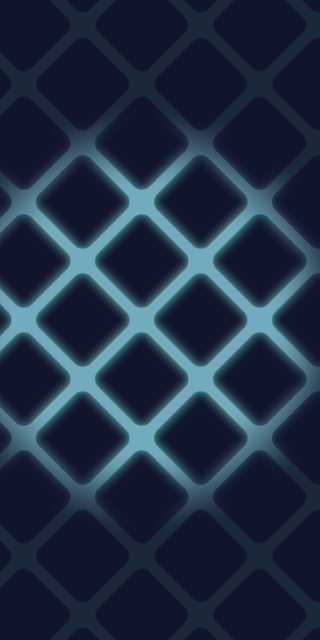
Write a Shadertoy shader that draws this background.

```glsl
const vec3 NIGHT = vec3(0.068, 0.078, 0.175);
const vec3 DIM_LINE = vec3(0.105, 0.155, 0.235);
const vec3 BRIGHT_LINE = vec3(0.445, 0.67, 0.74);
const vec3 TEAL_GLOW = vec3(0.25, 0.46, 0.48);

const float PERIOD = 0.3688;      // node spacing, in canvas widths
const float HALF_LINE = 0.0165;
const float CORNER = 0.036;
const float GLOW_REACH = 0.042;
const vec2 LIGHT_CENTER = vec2(0.443, 0.5);

// Signed distance to a square with rounded corners
float roundedSquare(vec2 p, float halfSize, float radius) {
    vec2 q = abs(p) - halfSize + radius;
    return length(max(q, 0.0)) + min(max(q.x, q.y), 0.0) - radius;
}

// Diagonal lattice: positive on the lines, negative inside the cells
float latticeDistance(vec2 p, float period, float halfLine, float radius) {
    float side = period * inversesqrt(2.0);
    vec2 diagonal = vec2(p.x + p.y, p.x - p.y) * inversesqrt(2.0);
    vec2 cell = (fract(diagonal / side) - 0.5) * side;
    return roundedSquare(cell, 0.5 * side - halfLine, radius);
}

// Soft light falling off from the cell rim towards its middle
float innerGlow(float d, float reach) {
    float rim = clamp(1.0 + d / reach, 0.0, 1.0);
    return rim * rim;
}

// Round pool of light around the centre
float spotlight(vec2 p, float inner, float outer) {
    return 1.0 - smoothstep(inner, outer, length(p));
}

void mainImage(out vec4 fragColor, in vec2 fragCoord) {
    vec2 p = (fragCoord - LIGHT_CENTER * iResolution.xy) / iResolution.x;
    float softness = max(0.003, 0.75 / iResolution.x);

    float d = latticeDistance(p, PERIOD, HALF_LINE, CORNER);
    float line = smoothstep(-softness, softness, d);
    float light = spotlight(p, 0.40, 0.68);

    // Glow inside the cells, then the lines on top
    vec3 color = mix(NIGHT, TEAL_GLOW, innerGlow(d, GLOW_REACH) * light);
    float dimLine = smoothstep(-0.007, 0.005, d) * (1.0 - light);
    color = mix(color, DIM_LINE, dimLine);
    color = mix(color, mix(DIM_LINE, BRIGHT_LINE, light), line);

    fragColor = vec4(color, 1.0);
}
```
